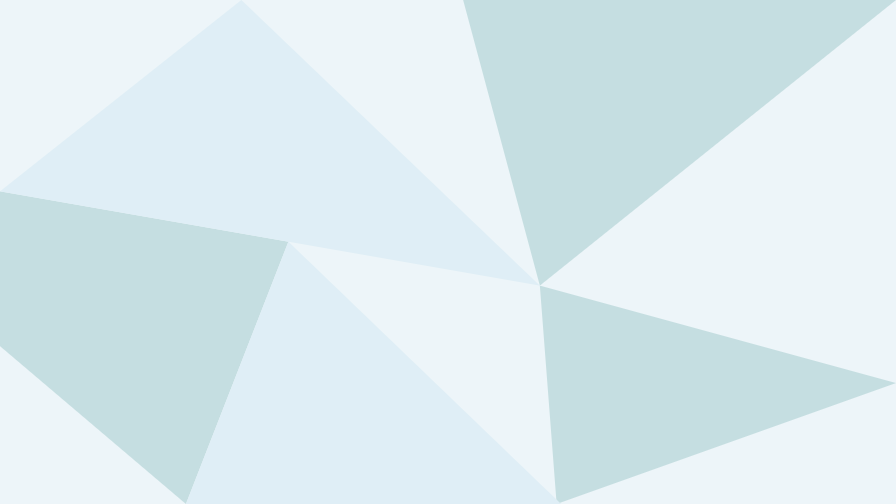
This background is drawn by a WebGL 2 fragment shader. Its source:

```glsl
#version 300 es
precision highp float;
// Flat low-poly background: pale blue and teal triangles meeting at shared
// corners over a near-white ground. Each triangle is the overlap of three
// half planes, smoothed at its edges, on a canvas 16 units wide and 9 high.

uniform vec2 u_resolution;
out vec4 fragColor;

// Signed distance to the line a-b, positive on its left side
float leftOf(vec2 p, vec2 a, vec2 b) {
    vec2 along = normalize(b - a);
    return along.x * (p.y - a.y) - along.y * (p.x - a.x);
}

// Smooth coverage of a triangle with counter-clockwise corners
float triangle(vec2 p, vec2 a, vec2 b, vec2 c) {
    float inside = min(leftOf(p, a, b), min(leftOf(p, b, c), leftOf(p, c, a)));
    return clamp(inside * u_resolution.y / 9.0 + 0.5, 0.0, 1.0);
}

void main() {
    vec2 p = gl_FragCoord.xy / u_resolution * vec2(16.0, 9.0);

    vec3 ground = vec3(0.929, 0.961, 0.976);
    vec3 paleBlue = vec3(0.874, 0.933, 0.963);
    vec3 teal = vec3(0.773, 0.871, 0.882);

    // Corners shared by several triangles
    vec2 hub = vec2(9.64, 3.90);
    vec2 fold = vec2(5.15, 4.684);
    vec2 foot = vec2(3.32, 0.0);

    // Teal: upper right, lower right, and left running off the canvas
    float tealCover = triangle(p, hub, vec2(16.0, 9.0), vec2(8.27, 9.0));
    tealCover = max(tealCover, triangle(p, hub, vec2(9.94, 0.0), vec2(16.0, 2.16)));
    tealCover = max(tealCover, triangle(p, fold, vec2(-4.1, 6.3), foot));

    // Pale blue: large upper left and bottom centre
    float blueCover = triangle(p, vec2(4.31, 9.0), vec2(0.0, 5.583), hub);
    blueCover = max(blueCover, triangle(p, fold, foot, vec2(10.02, 0.0)));

    vec3 color = mix(ground, teal, tealCover);
    color = mix(color, paleBlue, blueCover);
    fragColor = vec4(color, 1.0);
}
```
